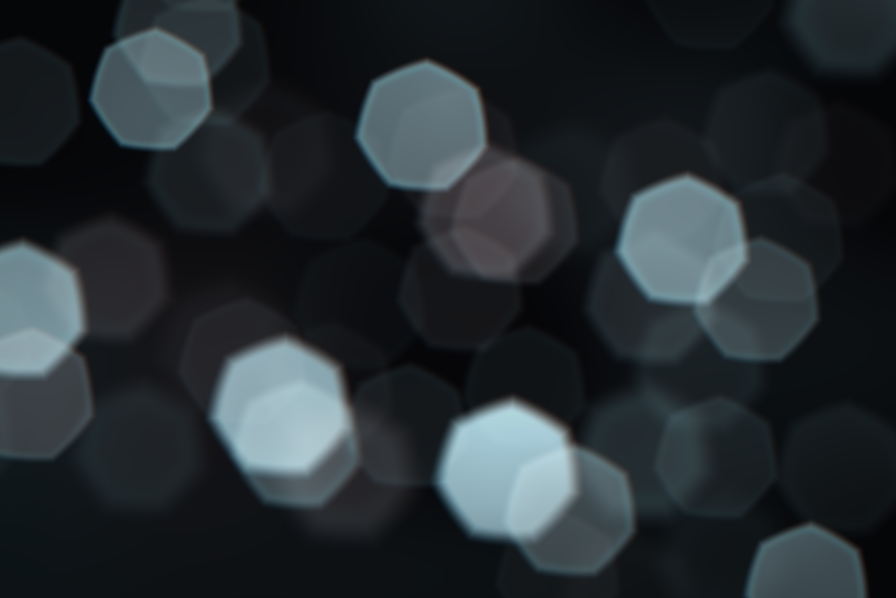
Write a WebGL 1 fragment shader that draws this background.

```glsl
precision highp float;
// Soft seven-sided bokeh discs in pale cyan and dusty rose over a near-black backdrop.
uniform vec2 u_resolution;

vec3 hash3(vec2 seed) {
  vec3 q = fract(seed.xyx * vec3(0.1031, 0.103, 0.0973));
  q += dot(q, q.yxz + 33.33);
  return fract((q.xxy + q.yzz) * q.zyx);
}

float valueNoise(vec2 p) {
  vec2 cell = floor(p);
  vec2 f = fract(p);
  f = f * f * (3.0 - 2.0 * f);
  float low = mix(hash3(cell).x, hash3(cell + vec2(1.0, 0.0)).x, f.x);
  float high = mix(hash3(cell + vec2(0.0, 1.0)).x, hash3(cell + 1.0).x, f.x);
  return mix(low, high, f.y);
}

// Signed distance to a slightly rounded heptagon resting on a flat side.
float heptagon(vec2 p, float apothem) {
  float sector = 6.28319 / 7.0;
  float angle = atan(p.x, -p.y) + 0.07;
  float offAxis = angle - floor(angle / sector + 0.5) * sector;
  float straight = length(p) * cos(offAxis) - apothem;
  return mix(straight, length(p) - apothem * 1.05, 0.3);
}

void main() {
  vec2 p = gl_FragCoord.xy / u_resolution.y;
  vec2 uv = gl_FragCoord.xy / u_resolution;
  float aspect = u_resolution.x / u_resolution.y;

  // Backdrop: blue-black with teal and rose haze, thinning to the lower right.
  float haze = smoothstep(0.25, 0.9, valueNoise(p * 2.6 + 7.0));
  haze *= 1.0 - 0.6 * smoothstep(0.0, 0.9, uv.x - uv.y);
  vec3 hazeTint = mix(vec3(0.04, 0.075, 0.08), vec3(0.07, 0.06, 0.065), valueNoise(p * 3.0 + 31.0));
  vec3 color = vec3(0.022, 0.025, 0.034) + hazeTint * haze;

  // Surface mottling shared by all discs.
  float mottle = 0.95 + 0.08 * valueNoise(p * 12.0);

  for (int i = 0; i < 48; i++) {
    float index = float(i);
    vec3 rnd = hash3(vec2(index + 3.0, 17.0));
    vec3 look = hash3(vec2(index + 11.0, 53.0));

    // A slanted lattice returns near its start on each lap, so discs overlap
    // in loose clusters; the dim ones scatter widely.
    vec2 anchor = fract(vec2(0.57, 0.21) + index * vec2(0.723, 0.137));
    float scatter = mix(0.07, 0.45, smoothstep(2.0, 18.0, index));
    vec2 local = p - anchor * vec2(aspect, 1.0) - (rnd.xy - 0.5) * scatter;

    // A few discs are bright and large, most are dim; the dimmest are hazy.
    float strength = 0.73 / (1.0 + pow(index / 4.6, 1.4));
    float glow = 1.0 - smoothstep(0.0, 5.0, index);
    float apothem = mix(0.096, 0.105, rnd.z) + 0.01 * glow;
    float dimBlur = mix(0.007, 0.03, look.x * look.x * smoothstep(3.0, 14.0, index));
    float blur = mix(dimBlur, 0.017, glow);

    // Red and blue edges drift apart along one diagonal, as in a real lens.
    float drift = dot(local, vec2(0.8, 0.6)) / apothem;
    vec3 d = heptagon(local, apothem) - 0.002 * drift * vec3(1.0, 0.0, -0.4);
    vec3 fill = 1.0 - smoothstep(-blur, blur, d);
    vec3 rimOffset = (d + blur) / (0.8 * blur);
    vec3 rim = exp(-rimOffset * rimOffset) * vec3(0.06, 0.19, 0.19) * (1.0 - glow);

    // Only dim discs may turn rosy.
    float warmth = smoothstep(0.55, 0.95, look.y) * smoothstep(5.0, 12.0, index);
    vec3 tint = mix(vec3(0.81, 1.0, 1.06), vec3(1.0, 0.88, 0.92), warmth);
    float shade = mottle * (1.0 + 0.3 * (look.z - 0.5) * local.y / apothem);

    vec3 light = strength * tint * (fill * shade + rim);
    color = 1.0 - (1.0 - color) * (1.0 - clamp(light, 0.0, 0.85));
  }

  // Corners fall off gently.
  vec2 fromCenter = uv - 0.5;
  color *= 1.0 - 0.25 * dot(fromCenter, fromCenter);
  gl_FragColor = vec4(min(color, vec3(0.74, 0.88, 0.91)), 1.0);
}
```
